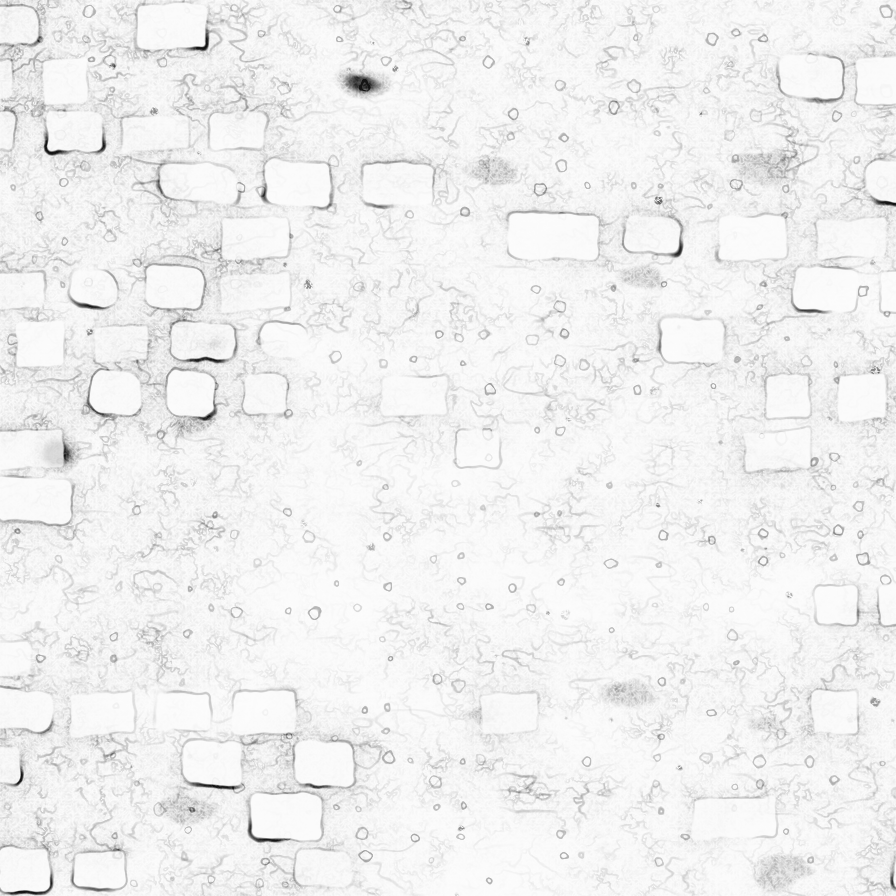
This texture map is drawn by a three.js fragment shader. Its source:

```glsl
// Worn plaster over brickwork as a pale grey map: bare bricks show white, with dark
// broken edges, among thin curled cracks, pebble rings, grain and a few stains.
// Cracks are contour lines of gradient noise; bricks and blobs are distance fields.
varying vec2 vUv;

vec2 hash2(vec2 p) {
  p = vec2(dot(p, vec2(127.1, 311.7)), dot(p, vec2(269.5, 183.3)));
  return fract(sin(p) * 43758.5);
}

float slope(vec2 cell, vec2 f, vec2 corner) {
  return dot(hash2(cell + corner) * 2.0 - 1.0, f - corner);
}

// Gradient noise, about -0.7 to 0.7
float noise(vec2 p) {
  vec2 c = floor(p), f = p - c;
  vec2 u = f * f * f * (f * (f * 6.0 - 15.0) + 10.0);
  return mix(mix(slope(c, f, vec2(0, 0)), slope(c, f, vec2(1, 0)), u.x),
             mix(slope(c, f, vec2(0, 1)), slope(c, f, vec2(1, 1)), u.x), u.y);
}

float fbm(vec2 p) {
  return noise(p) + 0.5 * noise(p * 2.1 + 17.3) + 0.25 * noise(p * 4.3 + 41.7);
}

// Thin line of even width where the noise crosses zero
float contour(vec2 p, vec2 freq) {
  vec2 e = vec2(0.0012, 0.0);
  float v = fbm(p * freq);
  vec2 g = vec2(fbm((p + e.xy) * freq), fbm((p + e.yx) * freq)) - v;
  float d = abs(v) / (length(g) / e.x + 0.1 * freq.y);
  return 1.0 - smoothstep(0.0002, 0.0021, d);
}

// How bare the wall is: most at the left, some at the right
float bareness(float x) {
  return 1.0 - smoothstep(0.18, 0.42, x) + 0.45 * smoothstep(0.62, 0.95, x);
}

// Nearest exposed brick: distance, height within the brick, two random values
vec4 bricks(vec2 p) {
  vec4 best = vec4(1.0, 0.0, 0.0, 0.0);
  for (int j = -1; j <= 1; j++) {
    float row = floor(p.y * 17.0) + float(j);
    vec2 rowRnd = hash2(vec2(row, 5.0));
    float count = 8.0 + floor(rowRnd.x * 5.0);
    for (int i = -1; i <= 1; i++) {
      float col = floor(p.x * count + rowRnd.y) + float(i);
      vec2 id = vec2(col, row), a = hash2(id + 3.7), b = hash2(id + 61.2);
      vec2 mid = vec2((col + 0.5 - rowRnd.y) / count, (row + 0.45 + 0.1 * a.x) / 17.0);
      if (b.x > 0.07 + 0.55 * bareness(mid.x)) continue;
      vec2 size = vec2((0.27 + 0.19 * a.y) / count, (0.33 + 0.12 * b.y) / 17.0);
      vec2 q = p - mid;
      q.y += q.x * (a.x - 0.5) * 0.2;
      float r = 0.004 + 0.012 * a.x * a.x;
      vec2 k = abs(q) - size + r;
      float d = length(max(k, 0.0)) + min(max(k.x, k.y), 0.0) - r;
      if (d < best.x) best = vec4(d, q.y / size.y, a.x, b.y);
    }
  }
  return best;
}

// One irregular blob in some cells of a grid: signed distance, random value
vec2 scatter(vec2 p, vec2 cells, float share) {
  vec2 id = floor(p * cells), a = hash2(id + cells), b = hash2(id + cells + 29.4);
  if (b.x > share) return vec2(1.0, 0.0);
  vec2 q = fract(p * cells) - 0.3 - 0.4 * a;
  float d = length(q) - mix(0.08, 0.24, b.y * b.y) + 0.14 * noise(p * cells * 4.0);
  return vec2(d / cells.y, a.x);
}

void main() {
  vec2 p = vUv;
  vec2 curl = p + 0.007 * vec2(noise(p * 32.0), noise(p * 32.0 + 9.1));
  float bare = bareness(p.x);
  float patches = fbm(p * vec2(6.0, 9.0) + 2.4);
  float busy = clamp(0.5 + 0.35 * bare + 0.2 * smoothstep(0.35, 1.0, p.y) + 0.9 * patches, 0.12, 1.3);
  float grain = abs(noise(p * 270.0)) + 0.7 * abs(noise(p * 130.0 + 5.0));

  // Grain and broken cracks at three sizes
  float ink = 0.11 * busy * grain;
  ink += 0.21 * busy * contour(curl, vec2(26.0, 34.0)) * smoothstep(-0.1, 0.4, noise(p * 21.0));
  ink += 0.15 * busy * contour(curl + 0.37, vec2(58.0)) * smoothstep(-0.15, 0.35, noise(p * 30.0 + 8.0));
  ink += 0.20 * busy * contour(curl + 0.71, vec2(7.0, 17.0)) * smoothstep(0.0, 0.4, noise(p * 13.0 + 4.0));

  // Pebble rings and dark specks
  vec2 pebble = scatter(p, vec2(36.0), 0.24);
  ink += (0.1 + 0.2 * pebble.y) * (1.0 - smoothstep(0.0003, 0.0018, abs(pebble.x)));
  vec2 speck = scatter(p + 0.013, vec2(41.0), 0.035);
  ink += 0.5 * speck.y * (1.0 - smoothstep(-0.002, 0.001, speck.x)) * smoothstep(0.0, 0.35, grain);

  // Soft grey stains, a few with a dark core
  vec2 stain = scatter(curl + 0.04, vec2(6.0, 10.0), 0.16);
  float soiled = 1.0 - smoothstep(-0.004, 0.005, stain.x);
  ink += soiled * (0.06 + 0.25 * grain);
  ink += step(0.75, stain.y) * 0.6 * (1.0 - smoothstep(-0.014, -0.004, stain.x));

  // Bricks: grimy mortar around a clean face
  vec4 brick = bricks(p);
  float d = brick.x + 0.005 * noise(p * 28.0) + 0.0025 * noise(p * 85.0);
  ink += (0.03 + 0.17 * grain) * exp(-max(d, 0.0) / 0.011) * smoothstep(-0.3, 0.4, patches + 0.2 * bare);
  float face = 1.0 - smoothstep(-0.002, 0.001, d);
  ink *= 1.0 - face * mix(0.72, 0.95, brick.w);

  // Brick outlines, with black shadow in gaps mostly below
  float broken = smoothstep(-0.25, 0.3, noise(p * 24.0 + 6.0));
  ink += (0.08 + 0.25 * brick.z) * broken * (1.0 - smoothstep(0.0004, 0.0022, abs(d)));
  float below = mix(0.12, 1.0, smoothstep(0.1, -0.7, brick.y) );
  float gap = smoothstep(0.0, 0.3, noise(p * 15.0 + 11.0)) * step(0.35, brick.z);
  ink += 0.75 * below * gap * (1.0 - smoothstep(0.0005, 0.0034, abs(d - 0.0012)));

  gl_FragColor = vec4(vec3(clamp(0.988 - ink, 0.08, 1.0)), 1.0);
}
```
